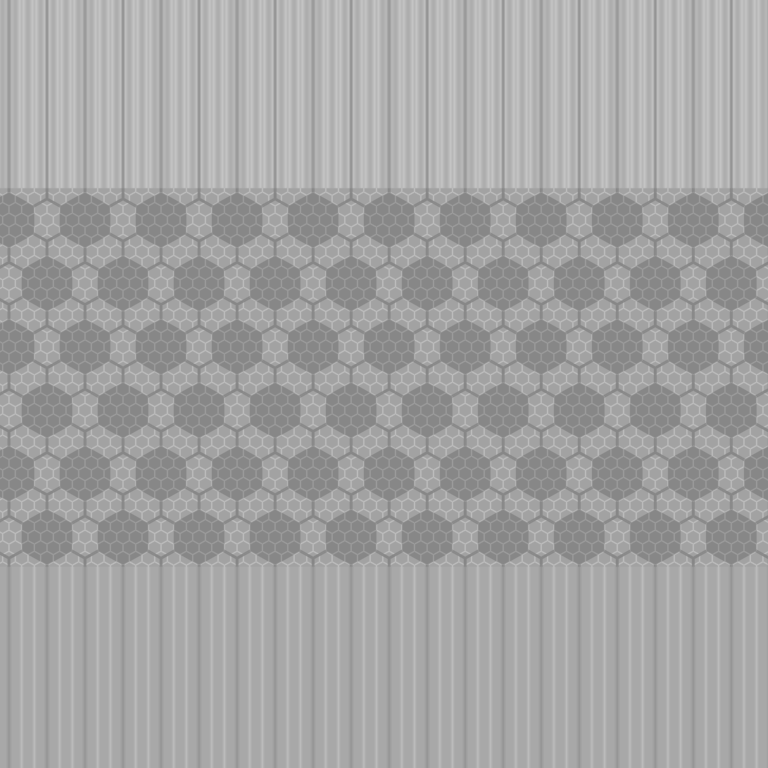
A Shadertoy shader for this pattern:

```glsl
// A grey band of nested honeycombs: large dark hexagons over a medium hex
// paving with dark seams, all veined by a fine light hex mesh. Above and below
// the band, its border rows are held constant and stretch into vertical streaks.

const float TILE = 0.099;                     // spacing of dark hexagons, canvas units
const float SQUASH = 0.963;                   // vertical compression of the lattice
const vec2 ORIGIN = vec2(0.1107, 0.7135);     // centre of one dark hexagon
const float BAND_BOTTOM = 0.262;
const float BAND_TOP = 0.755;

// Rows held outside the band, in tile units
const float TOP_ROW = 0.370;
const float BOTTOM_ROW = -4.783;

// Sizes in tile units
const float DARK_APOTHEM = 0.333;
const float SEAM_HALF_WIDTH = 0.019;
const float MESH_HALF_WIDTH = 0.009;
const float MEDIUM_PER_TILE = 2.0;
const float FINE_PER_TILE = 6.0;

// Edge softness inside the band and in both streak areas
const float BAND_SOFT = 0.011;
const float TOP_SOFT = 0.018;
const float BOTTOM_SOFT = 0.030;

// Grey levels
const float PAVING = 0.635;
const float SEAM = 0.510;
const float DARK = 0.528;
const float MESH_ON_PAVING = 0.740;
const float MESH_ON_DARK = 0.610;
const float TOP_LIFT = 0.045;
const float BOTTOM_LIFT = 0.025;

const float SQRT3 = 1.7320508;

// Offset from the nearest centre of a pointy-top hex lattice with unit spacing
vec2 hexOffset(vec2 p) {
    vec2 period = vec2(1.0, SQRT3);
    vec2 a = mod(p, period) - 0.5 * period;
    vec2 b = mod(p - 0.5 * period, period) - 0.5 * period;
    return dot(a, a) < dot(b, b) ? a : b;
}

// Hexagonal radius: equals the apothem on a hexagon's border
float hexRadius(vec2 v) {
    v = abs(v);
    return max(v.x, dot(v, vec2(0.5, 0.5 * SQRT3)));
}

// Distance to the nearest cell border, in tile units
float borderDistance(vec2 p, float cellsPerTile) {
    return (0.5 - hexRadius(hexOffset(p * cellsPerTile))) / cellsPerTile;
}

// Coverage of everything closer than the given limit
float coverage(float dist, float limit, float soft) {
    return 1.0 - smoothstep(limit - soft, limit + soft, dist);
}

float honeycomb(vec2 p, float soft) {
    float mesh = coverage(borderDistance(p, FINE_PER_TILE), MESH_HALF_WIDTH, soft);
    float seam = coverage(borderDistance(p, MEDIUM_PER_TILE), SEAM_HALF_WIDTH, soft);
    float dark = coverage(hexRadius(hexOffset(p)), DARK_APOTHEM, soft);

    float paving = mix(PAVING, MESH_ON_PAVING, mesh);
    paving = mix(paving, SEAM, 0.85 * seam);
    float darkFill = mix(DARK, MESH_ON_DARK, mesh);
    return mix(paving, darkFill, dark);
}

void mainImage(out vec4 fragColor, in vec2 fragCoord) {
    vec2 uv = fragCoord / iResolution.y;
    float pixel = 1.0 / iResolution.y;
    float pixelInTile = 0.8 * pixel / TILE;
    vec2 p = (uv - ORIGIN) / (TILE * vec2(1.0, SQUASH));

    // The band and the streaks made from its border rows
    float band = honeycomb(p, max(BAND_SOFT, pixelInTile));
    float top = honeycomb(vec2(p.x, TOP_ROW), max(TOP_SOFT, pixelInTile)) + TOP_LIFT;
    float bottom = honeycomb(vec2(p.x, BOTTOM_ROW), max(BOTTOM_SOFT, pixelInTile)) + BOTTOM_LIFT;

    // Join the three areas
    float grey = mix(bottom, band, smoothstep(-pixel, pixel, uv.y - BAND_BOTTOM));
    grey = mix(grey, top, smoothstep(-pixel, pixel, uv.y - BAND_TOP));
    fragColor = vec4(vec3(grey), 1.0);
}
```
